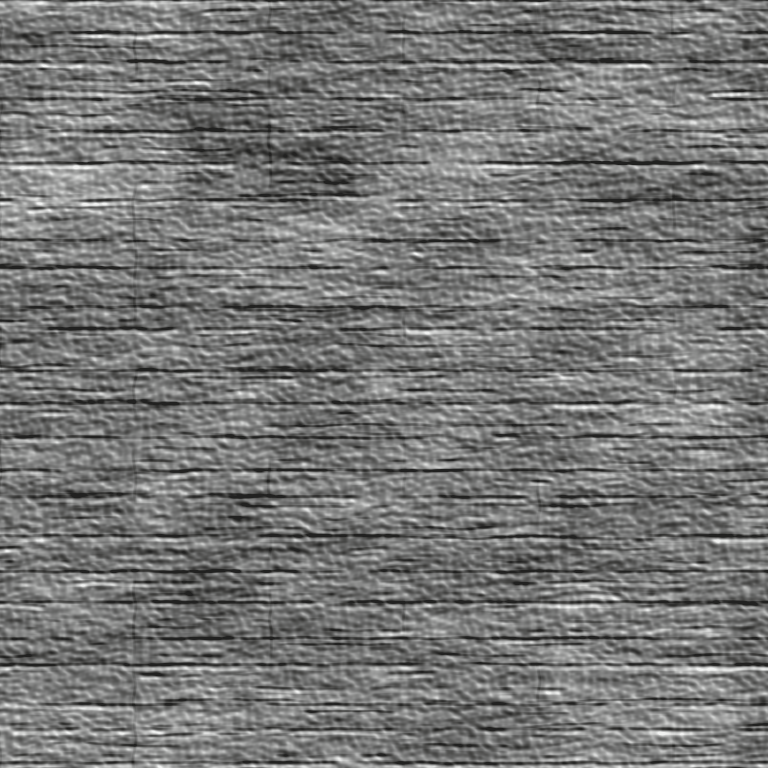
Give the GLSL for this texture, as a Shadertoy shader.

```glsl
// Weathered grey boards: stacked thin planks with dark wavering seams and pale lips.
// Stretched gradient noise gives the fibres, an embossed layer gives the rough grain,
// and soft-edged columns with drifting brightness give the large worn panels.

const vec3 DARK_TINT = vec3(1.0, 1.0, 0.975);
const vec3 PALE_TINT = vec3(0.995, 1.0, 0.995);
const float BASE_TONE = 0.478;
const float PLANK_ROWS = 23.0;
const float DASH_ROWS = 67.0;
const float PANEL_COLUMNS = 4.1;

float hash(vec2 p) {
    vec3 q = fract(vec3(p.xyx) * 0.1031);
    q += dot(q, q.yzx + 33.33);
    return fract((q.x + q.y) * q.z);
}

vec2 gradient(vec2 cell) {
    float angle = 6.2832 * hash(cell + 71.0);
    return vec2(cos(angle), sin(angle));
}

// Gradient noise, roughly -0.7 to 0.7
float noise(vec2 p) {
    vec2 cell = floor(p);
    vec2 f = p - cell;
    vec2 blend = f * f * f * (f * (f * 6.0 - 15.0) + 10.0);
    vec2 right = vec2(1.0, 0.0);
    vec2 up = vec2(0.0, 1.0);
    float a = dot(gradient(cell), f);
    float b = dot(gradient(cell + right), f - right);
    float c = dot(gradient(cell + up), f - up);
    float d = dot(gradient(cell + 1.0), f - 1.0);
    return mix(mix(a, b, blend.x), mix(c, d, blend.x), blend.y);
}

// Noise lit from one side, so bumps have a bright and a dark flank
float emboss(vec2 p, vec2 shift) {
    return noise(p) - noise(p - shift);
}

float line(float offset, float halfWidth) {
    return 1.0 - smoothstep(0.2 * halfWidth, halfWidth, abs(offset));
}

// Horizontal cracks: x is the dark gap, y the pale lip below it.
// Higher coverage leaves longer unbroken runs.
vec2 cracks(vec2 uv, float rows, float coverage, float halfWidth) {
    vec2 result = vec2(0.0);
    float first = floor(uv.y * rows);
    for (int i = 0; i < 2; i++) {
        float id = first + float(i);
        float seed = hash(vec2(id, rows));
        float wobble = 0.0022 * noise(vec2(uv.x * 24.0, id * 3.7 + 0.4));
        float offset = uv.y - (id + 0.4 * (seed - 0.5)) / rows - wobble;
        float run = noise(vec2(uv.x * 7.0 + seed * 50.0, id * 5.3 + 0.5))
                  + 0.6 * noise(vec2(uv.x * 31.0, id * 2.9 + 0.3));
        float gap = smoothstep(-0.2, 0.25, run + coverage);
        float glint = noise(vec2(uv.x * 9.0 + seed * 20.0, id * 4.1 + 0.6));
        float lip = gap * smoothstep(-0.3, 0.5, glint + 0.7 * seed - 0.3);
        result.x += gap * line(offset, halfWidth);
        result.y += lip * line(offset + 1.9 * halfWidth, 1.2 * halfWidth);
    }
    return result;
}

// Column brightness drifts along y; neighbours meet at a narrow soft edge
float panelTone(vec2 uv, float columns) {
    float x = uv.x * columns + 0.12 * noise(uv * vec2(5.0, 17.0));
    float id = floor(x);
    float here = noise(vec2(id * 7.3 + 0.4, uv.y * 7.0));
    float next = noise(vec2((id + 1.0) * 7.3 + 0.4, uv.y * 7.0));
    return mix(here, next, smoothstep(0.9, 1.0, x - id));
}

// Faint upright joints that come and go with height
float joints(vec2 uv, float columns) {
    float x = uv.x * columns + 0.03 * noise(uv * vec2(4.0, 40.0));
    float id = floor(x + 0.5);
    float visible = smoothstep(0.0, 0.3, noise(vec2(id * 6.1 + 0.5, uv.y * 13.0)));
    return visible * line((x - id) / columns, 0.003);
}

void mainImage(out vec4 fragColor, in vec2 fragCoord) {
    vec2 uv = fragCoord / iResolution.xy;
    vec2 p = uv + vec2(0.0, 0.005 * noise(uv * vec2(8.0, 19.0) + 3.0));

    // Broad wear
    float tone = BASE_TONE + 0.14 * panelTone(uv, PANEL_COLUMNS);
    tone += 0.09 * noise(p * vec2(4.0, 9.0) + 11.0);

    // Fibres from long to short
    tone += 0.16 * noise(p * vec2(6.0, 48.0) + 23.0);
    tone += 0.18 * noise(p * vec2(17.0, 97.0) + 37.0);
    tone += 0.19 * emboss(p * vec2(43.0, 118.0) + 51.0, vec2(0.15, 0.6));

    // Rough grain with bright flecks
    float grain = emboss(p * vec2(101.0, 143.0) + 67.0, vec2(0.35, 0.55));
    tone += 0.17 * grain + 0.16 * grain * max(grain, 0.0);

    // Plank seams, short splits and upright joints
    vec2 seams = cracks(uv, PLANK_ROWS, 0.27, 0.0030);
    vec2 splits = cracks(p, DASH_ROWS, -0.12, 0.0026);
    tone -= 0.27 * seams.x + 0.22 * splits.x;
    tone += 0.24 * seams.y + 0.22 * splits.y;
    tone -= 0.09 * joints(uv, 5.7);

    tone = clamp(tone, 0.13, 0.95);
    fragColor = vec4(tone * mix(DARK_TINT, PALE_TINT, smoothstep(0.2, 0.45, tone)), 1.0);
}
```
